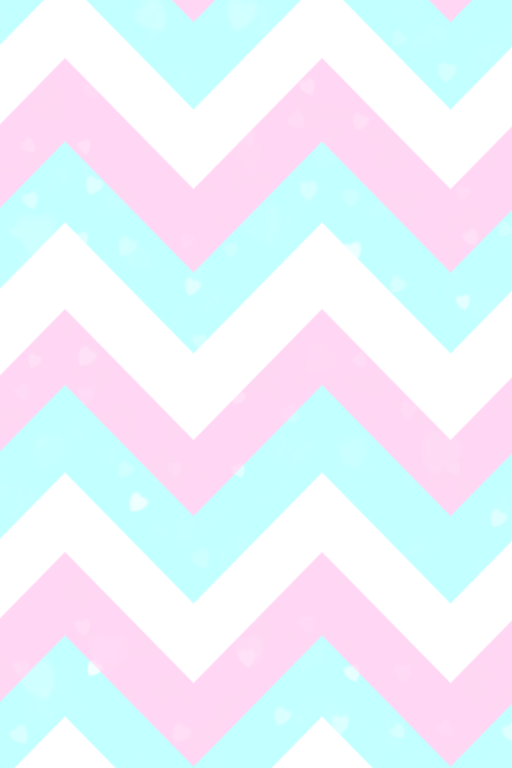
A WebGL 2 fragment shader for this pattern:

```glsl
#version 300 es
precision highp float;
// Pastel chevrons in white, pink and aqua, sprinkled with soft glowing hearts.
uniform vec2 u_resolution;
out vec4 fragColor;

vec3 hash3(vec2 cell) {
    vec3 q = vec3(dot(cell, vec2(127.1, 311.7)),
                  dot(cell, vec2(269.5, 183.3)),
                  dot(cell, vec2(419.2, 371.9)));
    return fract(sin(q) * 43758.545);
}

// Distance from the centre of a tilted, heart-shaped blob; y points down.
float heart(vec2 p, float tilt) {
    p = mat2(cos(tilt), sin(tilt), -sin(tilt), cos(tilt)) * p;
    p.y += 0.55 * abs(p.x);
    return length(p);
}

// One jittered glow per cell: small crisp hearts or wide faint discs.
float glows(vec2 p, float cellSize, float radius, float density, float seed) {
    vec2 cell = floor(p / cellSize);
    vec3 rnd = hash3(cell + seed);
    vec3 look = hash3(cell + seed + 37.0);
    float size = radius * mix(0.7, 1.0, look.x);
    float margin = radius / cellSize;
    vec2 centre = (cell + mix(vec2(margin), vec2(1.0 - margin), rnd.xy)) * cellSize;
    float d = heart(p - centre, (look.y - 0.5) * 1.6);
    float strength = mix(0.2, 1.0, look.z * look.z);
    return step(rnd.z, density) * strength * (1.0 - smoothstep(size * 0.55, size, d));
}

// Faint uneven tint from layered sines.
float mottle(vec2 p) {
    float sum = 0.0;
    float amp = 0.5;
    for (int i = 0; i < 4; i++) {
        p = mat2(0.8, 0.6, -0.6, 0.8) * p * 1.9 + 1.7;
        sum += amp * sin(p.x + 1.3 * sin(p.y)) * sin(p.y + 0.7);
        amp *= 0.7;
    }
    return sum;
}

void main() {
    // Canvas width is 1; y runs down from the top edge.
    vec2 p = vec2(gl_FragCoord.x, u_resolution.y - gl_FragCoord.y) / u_resolution.x;
    float soft = 0.0015 + 1.0 / u_resolution.x;

    // Zigzag height folded into rows, each starting inside a white band.
    float fromPeak = abs(fract((p.x - 0.127) / 0.502 + 0.5) - 0.5) * 0.502;
    float h = p.y - 1.02 * fromPeak - 0.0333;
    float row = floor(h / 0.4824);
    float t = h - row * 0.4824;
    float odd = mod(row, 2.0);

    // Band edges shift slightly in every other row.
    float inPink = smoothstep(-soft, soft, t - 0.080 - 0.0078 * odd);
    float inAqua = smoothstep(-soft, soft, t - 0.243 + 0.0068 * odd);
    float inWhite = smoothstep(-soft, soft, t - 0.401 - 0.0060 * odd);

    float tint = mottle(p * 14.0);
    vec3 white = vec3(1.0);
    vec3 pink = vec3(1.0, 0.84, 0.957) + vec3(-0.006, 0.008, -0.008) * max(tint, 0.0);
    vec3 aqua = vec3(0.76, 1.0, 1.0) + vec3(0.02, 0.0, 0.0) * max(tint, 0.0);
    vec3 color = mix(white, pink, inPink);
    color = mix(color, aqua, inAqua);
    color = mix(color, white, inWhite);

    // Hearts glow on aqua and stay faint on pink.
    float sparkle = glows(p, 0.105, 0.023, 0.5, 5.0);
    float haze = 0.35 * glows(p + 0.06, 0.21, 0.05, 0.4, 19.0);
    float visible = mix(0.35, 0.9, inAqua);
    color = mix(color, white, visible * max(sparkle, haze));

    fragColor = vec4(color, 1.0);
}
```
